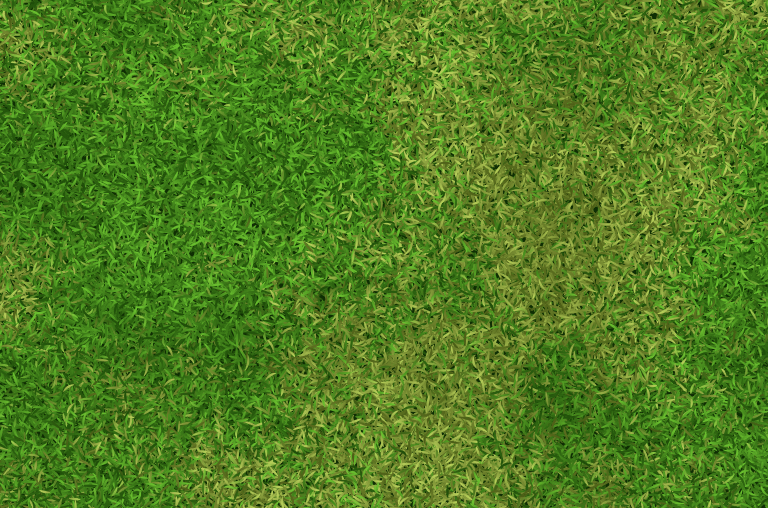
Give the GLSL for this texture, as a WebGL 1 fragment shader.

```glsl
precision highp float;

uniform vec2 u_resolution;

// Sizes are fractions of the canvas height
#define CELL 0.0185
#define HALF_LENGTH 0.0160
#define HALF_WIDTH 0.0023
#define BEND 0.0035
#define LAYERS 11
#define DRYNESS 0.78
#define SHADE_VARIATION 0.75

const vec3 SOIL = vec3(0.06, 0.18, 0.015);
const vec3 GREEN_DARK = vec3(0.10, 0.27, 0.025);
const vec3 GREEN_LIGHT = vec3(0.37, 0.68, 0.16);
const vec3 DRY_DARK = vec3(0.27, 0.34, 0.07);
const vec3 DRY_LIGHT = vec3(0.65, 0.74, 0.31);

float hash(vec2 p) {
  return fract(sin(dot(p, vec2(127.1, 311.7))) * 43758.5453);
}

vec4 hash4(vec2 p) {
  return fract(sin(dot(p, vec2(127.1, 311.7)) + vec4(0.0, 1.7, 3.1, 4.6)) * 43758.5453);
}

float noise(vec2 p) {
  vec2 i = floor(p);
  vec2 f = fract(p);
  f = f * f * (3.0 - 2.0 * f);
  return mix(mix(hash(i), hash(i + vec2(1.0, 0.0)), f.x),
             mix(hash(i + vec2(0.0, 1.0)), hash(i + vec2(1.0, 1.0)), f.x), f.y);
}

float fbm(vec2 p) {
  float sum = 0.0;
  float amplitude = 0.53;
  for (int i = 0; i < 4; i++) {
    sum += amplitude * noise(p);
    p = mat2(1.6, 1.2, -1.2, 1.6) * p + 7.3;
    amplitude *= 0.5;
  }
  return sum;
}

mat2 rotation(float angle) {
  float c = cos(angle);
  float s = sin(angle);
  return mat2(c, s, -s, c);
}

// Share of dry blades: a diagonal worn band broken up by noise
float dryShare(vec2 p) {
  float across = dot(p - vec2(0.80, 0.10), vec2(0.84, -0.54)) / 0.30;
  float band = exp(-across * across);
  float patches = fbm(p * 4.5 + 11.0);
  return DRYNESS * smoothstep(0.30, 0.98, patches * 0.95 + band * 0.33);
}

// x: coverage of a curved, tapered blade; y: position along it, -1 to 1
vec2 blade(vec2 q, float halfLength, float bend, float pixel) {
  float t = q.x / halfLength;
  float width = HALF_WIDTH * (1.0 - 0.75 * t * t);
  float side = abs(q.y - bend * (t * t - 0.4));
  float cover = clamp((width - side) / pixel + 0.5, 0.0, 1.0);
  cover *= clamp((halfLength - abs(q.x)) / pixel + 0.5, 0.0, 1.0);
  return vec2(cover, clamp(t, -1.0, 1.0));
}

void main() {
  vec2 p = gl_FragCoord.xy / u_resolution.y;
  float pixel = 1.0 / u_resolution.y;
  float dry = dryShare(p);
  float shade = 1.0 + SHADE_VARIATION * (fbm(p * 3.6 + 31.0) - 0.5) + 0.15 * dry;
  vec3 color = SOIL;

  // Paint blades from the ground up, each layer on its own turned grid
  for (int layer = 0; layer < LAYERS; layer++) {
    float level = float(layer);
    float height = (level + 1.0) / float(LAYERS);
    vec2 g = rotation(level * 1.37) * p / CELL + level * 17.31;
    vec2 cell = floor(g);
    for (int y = -1; y <= 1; y++) {
      for (int x = -1; x <= 1; x++) {
        vec2 id = cell + vec2(float(x), float(y));
        vec4 r = hash4(id + level * 3.17);
        vec4 s = hash4(id + level * 5.71 + 41.3);
        vec2 q = rotation(6.2832 * r.z) * (g - id - r.xy) * CELL;
        float halfLength = HALF_LENGTH * mix(0.55, 1.0, s.x);
        vec2 b = blade(q, halfLength, BEND * (2.0 * s.y - 1.0), pixel);

        // Light rises with height in the turf and towards the tip
        float tone = mix(0.08, 1.08, s.z) * mix(0.5, 1.0, height);
        tone = clamp(tone * shade * (1.0 + 0.22 * b.y), 0.0, 1.15);
        vec3 green = mix(GREEN_DARK, GREEN_LIGHT, tone);
        vec3 straw = mix(DRY_DARK, DRY_LIGHT, tone);
        float isDry = smoothstep(-0.14, 0.14, dry + 0.04 - r.w);
        color = mix(color, mix(green, straw, isDry), b.x);
      }
    }
  }

  gl_FragColor = vec4(color, 1.0);
}
```
